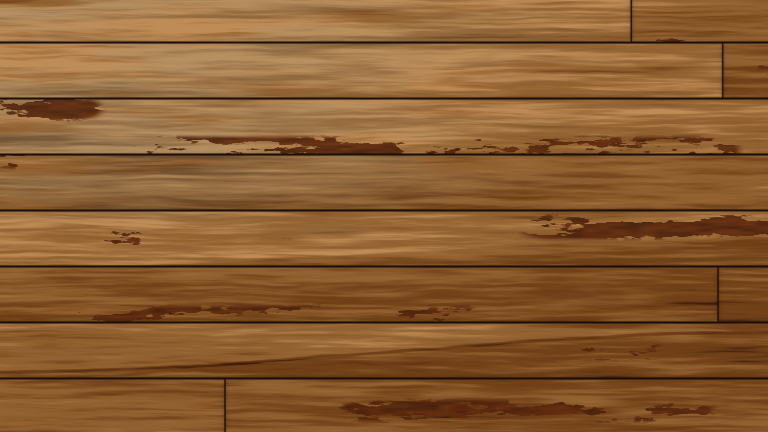
Reproduce this texture procedurally as a Shadertoy shader.

```glsl
// Weathered horizontal wooden planks with grain, dark seams and worn red-brown paint.

const float PLANK_HEIGHT = 0.1296;   // in canvas heights
const float FIRST_SEAM = 0.0984;     // distance of the first seam from the top
const float SEAM_HALF_WIDTH = 0.0017;

const vec3 DARK_WOOD = vec3(0.24, 0.11, 0.04);
const vec3 BROWN_WOOD = vec3(0.44, 0.25, 0.09);
const vec3 HONEY_WOOD = vec3(0.57, 0.38, 0.19);
const vec3 LIGHT_WOOD = vec3(0.75, 0.55, 0.34);
const vec3 GREY_DARK = vec3(0.43, 0.34, 0.24);
const vec3 GREY_LIGHT = vec3(0.70, 0.57, 0.40);
const vec3 PAINT = vec3(0.33, 0.145, 0.05);
const vec3 SEAM = vec3(0.09, 0.05, 0.03);

// Per row: base tone, and end joint as a fraction of the width (2 = none)
const float TONE[8] = float[8](0.76, 0.77, 0.76, 0.64, 0.73, 0.50, 0.62, 0.54);
const float JOINT[8] = float[8](0.822, 0.941, 2.0, 2.0, 2.0, 0.935, 2.0, 0.293);

// Per row paint wear: height in plank, start, end, strength
const vec4 WEAR[8] = vec4[8](
    vec4(0.95, 0.80, 0.92, 0.6), vec4(0.45, 0.93, 1.10, 0.5),
    vec4(0.90, 0.14, 0.98, 1.1), vec4(0.08, -0.10, 0.10, 0.6),
    vec4(0.29, 0.66, 1.10, 1.25), vec4(0.88, -0.10, 0.66, 0.65),
    vec4(0.48, 0.67, 0.88, 0.85), vec4(0.58, 0.42, 0.95, 0.8));

float hash(vec2 p) {
    vec3 q = fract(vec3(p.xyx) * 0.1031);
    q += dot(q, q.yzx + 33.33);
    return fract((q.x + q.y) * q.z);
}

float noise(vec2 p) {
    vec2 cell = floor(p), f = fract(p);
    f = f * f * (3.0 - 2.0 * f);
    return mix(mix(hash(cell), hash(cell + vec2(1, 0)), f.x),
               mix(hash(cell + vec2(0, 1)), hash(cell + vec2(1, 1)), f.x), f.y);
}

float fbm(vec2 p) {
    float sum = 0.0, weight = 0.5;
    for (int i = 0; i < 4; i++) {
        sum += weight * noise(p);
        p = p * 2.03 + 17.3;
        weight *= 0.5;
    }
    return sum / 0.9375;
}

// Tone 0..1 to wood colour
vec3 woodRamp(float tone) {
    vec3 c = mix(DARK_WOOD, BROWN_WOOD, smoothstep(0.0, 0.33, tone));
    c = mix(c, HONEY_WOOD, smoothstep(0.33, 0.66, tone));
    return mix(c, LIGHT_WOOD, smoothstep(0.66, 1.0, tone));
}

// Fine fibres, broad bands and wavy growth lines, centred on zero
float grain(vec2 p, float seed) {
    p += seed * vec2(7.31, 3.17);
    p.y += 0.016 * (fbm(p * vec2(3.0, 9.0)) - 0.5);
    float bands = fbm(p * vec2(1.3, 30.0)) - 0.5;
    float fibres = fbm(p * vec2(7.0, 125.0)) - 0.5;
    float rings = sin(p.y * 520.0 + 14.0 * fbm(p * vec2(2.5, 12.0)));
    float streaks = smoothstep(0.60, 0.78, fbm(p * vec2(1.6, 36.0) + 41.0));
    return 0.55 * bands + 0.55 * fibres + 0.025 * rings - 0.20 * streaks;
}

// Paint coverage inside a soft band of one plank
float wornPaint(vec2 p, float u, float v, vec4 wear) {
    float across = (v - wear.x) / 0.17;
    float span = smoothstep(wear.y, wear.y + 0.06, u) * (1.0 - smoothstep(wear.z - 0.06, wear.z, u));
    float band = wear.w * span * exp(-across * across);
    float flakes = 0.7 * fbm(p * vec2(7.0, 38.0) + 5.0) + 0.3 * fbm(p * vec2(38.0, 130.0));
    return smoothstep(0.60, 0.645, flakes + 0.15 * band) * smoothstep(0.05, 0.4, band);
}

// Heartwood below a slanting vein: x = shade, y = crack line
vec2 vein(float u, float v, float from, float to) {
    float level = mix(from, to, smoothstep(0.0, 1.0, u)) + 0.08 * (fbm(vec2(u * 9.0, from * 20.0)) - 0.5);
    float d = v - level;
    return vec2(smoothstep(-0.03, 0.05, d), 1.0 - smoothstep(0.01, 0.045, abs(d)));
}

float lineMask(float d, float halfWidth, float pixel) {
    return 1.0 - smoothstep(halfWidth - 0.5 * pixel, halfWidth + pixel, d);
}

void mainImage(out vec4 fragColor, in vec2 fragCoord) {
    float pixel = 1.0 / iResolution.y;
    float aspect = iResolution.x * pixel;
    vec2 p = vec2(fragCoord.x, iResolution.y - fragCoord.y) * pixel;
    float u = p.x / aspect;

    // Plank layout
    float rowCoord = (p.y - FIRST_SEAM) / PLANK_HEIGHT + 1.0;
    int row = clamp(int(floor(rowCoord)), 0, 7);
    float v = fract(rowCoord);
    float second = step(JOINT[row], u);
    float seed = float(row) + 8.0 * second;

    // Wood tone, lit from the upper left
    float tone = TONE[row] - 0.10 * second * step(0.5, JOINT[row]);
    tone += 0.10 * (0.5 - u) + 0.9 * grain(p, seed) + 0.22 * (fbm(p * vec2(3.0, 5.0) + seed) - 0.5);
    vec2 heart = row == 4 ? vein(u, v, 1.05, 0.50) : row == 6 ? vein(u, v, 0.88, 0.18) : vec2(0.0);
    tone -= 0.17 * heart.x + (row == 6 ? 0.30 : 0.08) * heart.y;
    vec3 color = woodRamp(clamp(tone, 0.0, 1.0));

    // Silvery weathering
    float grey = (1.0 - smoothstep(0.1, 0.95, u)) * (1.0 - smoothstep(0.35, 0.6, p.y));
    grey *= smoothstep(0.3, 0.65, fbm(p * vec2(2.5, 24.0) + 9.0));
    color = mix(color, mix(GREY_DARK, GREY_LIGHT, smoothstep(0.35, 0.9, tone)), 0.75 * grey);

    // Paint and seams
    float paint = wornPaint(p, u, v, WEAR[row]);
    if (row == 2) paint = max(paint, wornPaint(p + 3.0, u, v, vec4(0.18, -0.1, 0.15, 1.1)));
    if (row == 4) paint = max(paint, wornPaint(p + 6.0, u, v, vec4(0.50, 0.10, 0.40, 0.75)));
    color = mix(color, PAINT * (0.8 + 0.4 * noise(p * vec2(30.0, 150.0))), 0.9 * paint);
    float edge = min(v, 1.0 - v) * PLANK_HEIGHT;
    float joint = abs(u - JOINT[row]) * aspect;
    color *= 1.0 - 0.28 * exp(-min(edge, joint) / 0.004);
    color += 0.07 * smoothstep(0.003, 0.005, edge) * exp(-v * PLANK_HEIGHT / 0.005);
    color = mix(color, SEAM, 0.95 * lineMask(edge, SEAM_HALF_WIDTH, pixel));
    color = mix(color, SEAM, 0.85 * lineMask(joint, 0.0012, pixel));
    fragColor = vec4(color, 1.0);
}
```
